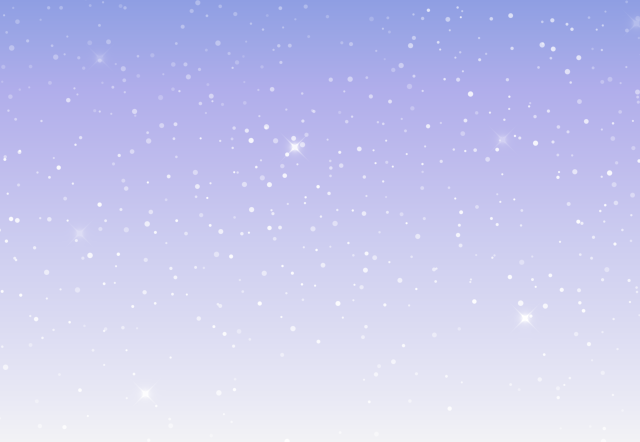
This background is drawn by a WebGL 2 fragment shader. Its source:

```glsl
#version 300 es
precision highp float;

uniform vec2 u_resolution;
out vec4 fragColor;

const int STOP_COUNT = 8;
const int STAR_COUNT = 7;
const int LAYER_COUNT = 2;
const float CELL_SIZE = 0.054;
const float MIN_RADIUS = 0.0022;
const float MAX_RADIUS = 0.0062;
const float GLOW_RADIUS = 0.017;
const float CORE_RADIUS = 0.008;
const float RAY_LENGTH = 0.058;
const float RAY_WIDTH = 0.0016;
const vec3 SNOW_COLOR = vec3(1.0);

// Sky colours in rgb, distance below the top edge in w
const vec4 SKY_STOPS[STOP_COUNT] = vec4[](
    vec4(0.56, 0.62, 0.89, 0.00),
    vec4(0.61, 0.65, 0.90, 0.08),
    vec4(0.69, 0.68, 0.92, 0.20),
    vec4(0.75, 0.74, 0.93, 0.38),
    vec4(0.80, 0.80, 0.94, 0.54),
    vec4(0.86, 0.86, 0.95, 0.74),
    vec4(0.92, 0.92, 0.96, 0.92),
    vec4(0.95, 0.95, 0.96, 1.00));

// Star centre in canvas heights, then brightness
const vec3 STARS[STAR_COUNT] = vec3[](
    vec3(0.667, 0.667, 0.90),
    vec3(1.188, 0.280, 1.00),
    vec3(0.329, 0.109, 0.90),
    vec3(1.137, 0.684, 0.35),
    vec3(0.180, 0.472, 0.35),
    vec3(0.226, 0.868, 0.22),
    vec3(1.440, 0.947, 0.28));

vec4 hash4(vec2 cell) {
    vec4 p = fract(cell.xyxy * vec4(0.1031, 0.1030, 0.0973, 0.1099));
    p += dot(p, p.wzxy + 33.33);
    return fract((p.xxyz + p.yzzw) * p.zywx);
}

vec3 skyColor(float depth) {
    vec3 color = SKY_STOPS[0].rgb;
    for (int i = 1; i < STOP_COUNT; i++) {
        float start = SKY_STOPS[i - 1].w;
        float blend = clamp((depth - start) / (SKY_STOPS[i].w - start), 0.0, 1.0);
        color = mix(color, SKY_STOPS[i].rgb, blend);
    }
    return color;
}

// One jittered flake per cell, thinning towards the ground
float snowLayer(vec2 p, float layer, float pixel) {
    vec2 grid = p / CELL_SIZE + layer * vec2(0.47, 0.53);
    vec2 cell = floor(grid);
    vec4 place = hash4(cell + 37.0 * layer + 11.0);
    vec4 look = hash4(cell + 71.0 * layer + 203.0);

    vec2 center = mix(vec2(0.13), vec2(0.87), place.xy);
    float height = (cell.y + 0.5) * CELL_SIZE;
    float density = mix(0.18, 0.72, smoothstep(0.0, 0.65, height));
    float radius = mix(MIN_RADIUS, MAX_RADIUS, look.x * look.x);

    // Upper flakes are faint, except for a bright drift on the right
    float fade = smoothstep(0.60, 0.90, height);
    float drift = 1.0 - smoothstep(0.08, 0.30, length(p - vec2(1.13, 0.93)));
    float opacity = mix(0.35, 0.95, look.y) * (1.0 - 0.55 * fade * (1.0 - drift));

    float dist = length(fract(grid) - center) * CELL_SIZE - radius;
    float disc = 1.0 - smoothstep(-pixel, pixel, dist);
    return disc * opacity * step(place.z, density);
}

// Soft core with four tapering diagonal rays
float starLight(vec2 offset) {
    float dist = length(offset);
    vec2 diagonal = abs(vec2(offset.x + offset.y, offset.x - offset.y)) * 0.7071;
    float taper = max(1.0 - dist / RAY_LENGTH, 0.0);
    float width = RAY_WIDTH * (0.35 + taper);
    float ray = exp(-pow(min(diagonal.x, diagonal.y) / width, 2.0)) * taper * taper;
    float glow = exp(-dist * dist / (GLOW_RADIUS * GLOW_RADIUS));
    float core = exp(-dist * dist / (CORE_RADIUS * CORE_RADIUS));
    return min(0.65 * ray + 0.38 * glow + 0.75 * core, 1.0);
}

void main() {
    vec2 p = gl_FragCoord.xy / u_resolution.y;
    float pixel = 0.75 / u_resolution.y;
    vec3 color = skyColor(1.0 - p.y);

    for (int i = 0; i < LAYER_COUNT; i++) {
        color = mix(color, SNOW_COLOR, snowLayer(p, float(i), pixel));
    }
    for (int i = 0; i < STAR_COUNT; i++) {
        color = mix(color, SNOW_COLOR, starLight(p - STARS[i].xy) * STARS[i].z);
    }
    fragColor = vec4(color, 1.0);
}
```
